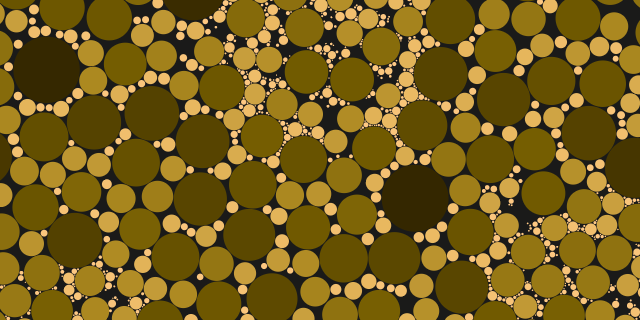
Reproduce this pattern procedurally as a Shadertoy shader.

```glsl
// Draws a dense packing of round discs, dark when large and pale when small.

const vec3 GAP_COLOR = vec3(0.10, 0.10, 0.098);
const vec3 CREAM = vec3(1.00, 0.79, 0.52);
const vec3 SAND  = vec3(0.91, 0.72, 0.37);
const vec3 GOLD  = vec3(0.68, 0.54, 0.13);
const vec3 OLIVE = vec3(0.45, 0.36, 0.00);
const vec3 UMBER = vec3(0.20, 0.15, 0.00);
const vec3 MOSS  = vec3(0.35, 0.29, 0.00);

const mat2  LATTICE = mat2(0.186, 0.058, 0.043, 0.190);  // tilted hexagonal axes
const float JITTER = 0.46;
const float CALM_SIZE = 0.125;    // radius limit of large discs, calm regions
const float CROWD_SIZE = 0.052;   // the same in crowded regions
const float CALM_GRAIN = 0.010;   // smallest filling disc, calm regions
const float CROWD_GRAIN = 0.0025; // the same in crowded regions
const int   FILL_DEPTH = 8;
const int   CLIMB_STEPS = 10;
const float SEAM = 0.0008;

vec3 hash3(ivec2 cell) {
    uvec3 v = uvec3(ivec3(cell, 7)) * 1664525u + 1013904223u;
    for (int i = 0; i < 2; i++) {
        v.x += v.y * v.z; v.y += v.z * v.x; v.z += v.x * v.y;
        v ^= v >> 16u;
    }
    return vec3(v) * exp2(-32.0);
}

// Two crossed waves tell crowded regions (1) from calm ones (0)
float crowding(vec2 p) {
    float across = cos(5.0 * (dot(p, vec2(0.64, 0.77)) - 1.28));
    float along = cos(5.5 * (dot(p, vec2(0.77, -0.64)) - 0.23));
    return smoothstep(0.1, 0.45, 0.6 * across + 0.4 * along);
}

// Jittered lattice site as (centre, weight)
vec3 site(ivec2 c) {
    vec3 h = hash3(c);
    return vec3(LATTICE * (vec2(c) + JITTER * (h.xy - 0.5)), 0.65 + 0.65 * h.z);
}

// The six lattice neighbours
ivec2 neighbour(int k) {
    ivec2 d = k % 3 == 0 ? ivec2(1, 0) : k % 3 == 1 ? ivec2(0, 1) : ivec2(-1, 1);
    return k < 3 ? d : -d;
}

float radiusLimit(vec3 s) { return s.z * mix(CALM_SIZE, CROWD_SIZE, crowding(s.xy)); }

// Share the distance to each neighbour by weight
float splitRadius(ivec2 c) {
    vec3 a = site(c);
    float r = radiusLimit(a);
    for (int k = 0; k < 6; k++) {
        vec3 b = site(c + neighbour(k));
        r = min(r, distance(a.xy, b.xy) * a.z / (a.z + b.z));
    }
    return r;
}

// Large disc, grown into half of the slack so that neighbours never overlap
vec3 largeDisc(ivec2 c) {
    vec3 a = site(c);
    float r = splitRadius(c), slack = 1.0;
    for (int k = 0; k < 6; k++) {
        ivec2 n = c + neighbour(k);
        slack = min(slack, distance(a.xy, site(n).xy) - splitRadius(n) - r);
    }
    return vec3(a.xy, min(radiusLimit(a), r + 0.5 * max(slack, 0.0)));
}

float side(vec2 p, vec2 a, vec2 b) { return (b.x - a.x) * (p.y - a.y) - (b.y - a.y) * (p.x - a.x); }

bool contains(vec2 a, vec2 b, vec2 c, vec2 p) {
    return side(p, a, b) >= 0.0 && side(p, b, c) >= 0.0 && side(p, c, a) >= 0.0;
}

// Disc in the gap of three discs (columns of t), kept inside their triangle
vec3 gapDisc(mat3 t) {
    // Exact disc that touches all three
    vec2 b = t[1].xy - t[0].xy, c = t[2].xy - t[0].xy;
    vec3 rr = vec3(t[0].z, t[1].z, t[2].z);
    mat2 inv = inverse(mat2(b, c));
    vec2 u = 0.5 * (vec2(dot(b, b), dot(c, c)) + rr.x * rr.x - rr.yz * rr.yz) * inv;
    vec2 v = (rr.yz - rr.x) * inv;
    float qa = dot(v, v) - 1.0, qb = dot(u, v) + rr.x, qc = dot(u, u) - rr.x * rr.x;
    float rho = qc / (qb + sqrt(max(qb * qb - qa * qc, 0.0)));
    vec2 x = t[0].xy + u - rho * v;
    if (!contains(t[0].xy, t[1].xy, t[2].xy, x)) x = (t[0].xy + t[1].xy + t[2].xy) / 3.0;

    // Otherwise climb to the roomiest spot between discs and edges
    vec3 best = vec3(x, 0.0);
    float stride = 0.2 * sqrt(abs(determinant(mat2(b, c))));
    for (int i = 0; i < CLIMB_STEPS; i++) {
        float room = 1.0;
        vec2 away = vec2(0.0);
        for (int k = 0; k < 3; k++) {
            vec2 d = x - t[k].xy, e = normalize(t[(k + 1) % 3].xy - t[k].xy);
            vec2 normal = vec2(-e.y, e.x);
            float disc = length(d) - t[k].z, edge = dot(d, normal);
            if (disc < room) { room = disc; away = normalize(d); }
            if (edge < room) { room = edge; away = normal; }
        }
        if (room > best.z) best = vec3(x, room);
        if (room > 0.97 * rho) break;
        x += stride * away;
        stride *= 0.78;
    }
    return best;
}

float ramp(float a, float b, float x) { return clamp((x - a) / (b - a), 0.0, 1.0); }

vec3 discColor(float r) {
    vec3 c = mix(CREAM, SAND, ramp(0.008, 0.026, r));
    c = mix(c, GOLD, ramp(0.026, 0.044, r));
    c = mix(c, OLIVE, ramp(0.044, 0.068, r));
    c = mix(c, UMBER, ramp(0.068, 0.106, r));
    return mix(c, MOSS, step(0.124, r));
}

// Paints one disc; true when the point lies fully inside
bool paint(inout vec3 color, vec2 p, vec3 disc) {
    float cover = clamp(0.5 - (distance(p, disc.xy) - disc.z + SEAM) * iResolution.y, 0.0, 1.0);
    color = mix(color, discColor(disc.z), cover);
    return cover >= 1.0;
}

void mainImage(out vec4 fragColor, in vec2 fragCoord) {
    vec2 p = fragCoord / iResolution.y;
    vec3 color = GAP_COLOR;

    // Find the lattice triangle around this point
    ivec2 home = ivec2(floor(inverse(LATTICE) * p)) - 1, ca, cb, cc;
    vec2 sites[16];
    for (int k = 0; k < 16; k++) sites[k] = site(home + ivec2(k % 4, k / 4)).xy;
    for (int k = 0; k < 18; k++) {
        ivec2 c = ivec2((k / 2) % 3, k / 6);
        int flip = k % 2;
        ca = c + ivec2(flip, 0);
        cb = c + ivec2(1, flip);
        cc = c + ivec2(0, 1);
        if (contains(sites[ca.x + 4 * ca.y], sites[cb.x + 4 * cb.y], sites[cc.x + 4 * cc.y], p)) break;
    }

    // Large discs at its corners
    mat3 t = mat3(largeDisc(home + ca), largeDisc(home + cb), largeDisc(home + cc));
    bool inside = false;
    for (int k = 0; k < 3; k++) inside = paint(color, p, t[k]) || inside;

    // Fill the gap, then descend into the smaller triangle that holds the point
    for (int i = 0; i < FILL_DEPTH && !inside; i++) {
        vec3 disc = gapDisc(t);
        if (disc.z < mix(CALM_GRAIN, CROWD_GRAIN, crowding(disc.xy))) break;
        inside = paint(color, p, disc);
        if (contains(t[0].xy, t[1].xy, disc.xy, p)) t[2] = disc;
        else if (contains(t[1].xy, t[2].xy, disc.xy, p)) t[0] = disc;
        else t[1] = disc;
    }
    fragColor = vec4(color, 1.0);
}
```
